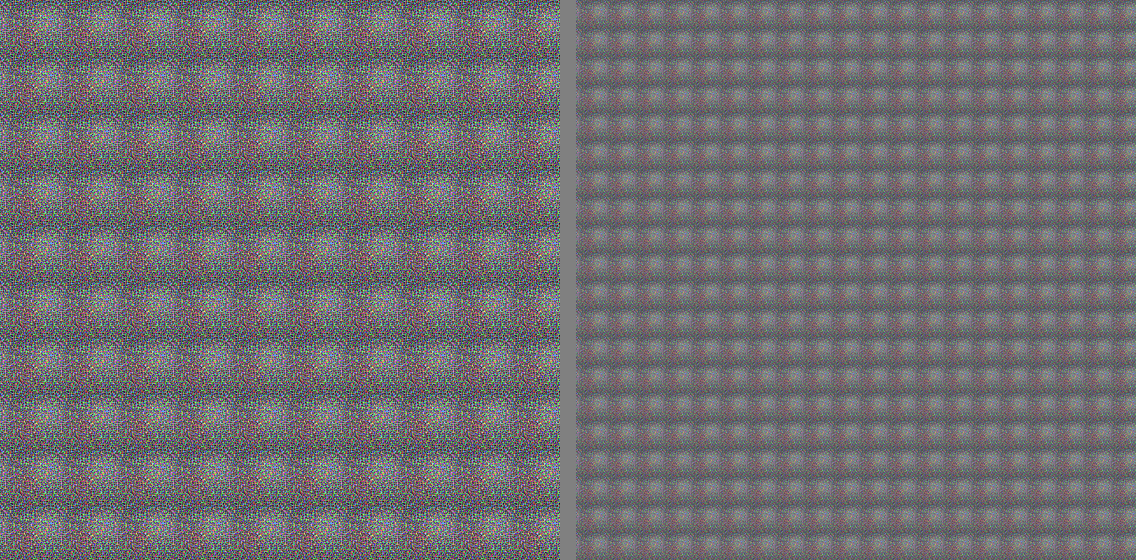
Left, the tile; right, the same tile 2 across and 2 down.
This pattern is drawn by a WebGL 2 fragment shader. Its source:

```glsl
#version 300 es
precision highp float;
// Fine multicoloured grain that repeats ten times across and ten times down.
// Each colour channel is its own wrapped cellular noise; layered sines add
// the soft bright spots, dark bands and colour drift inside every repeat.

uniform vec2 u_resolution;
out vec4 fragColor;

const float REPEATS = 10.0;
const float GRAINS = 32.0; // grains along one side of a repeat
const float TAU = 6.28319;

vec2 hash2(vec3 p) {
  p = fract(p * vec3(0.1031, 0.1030, 0.0973));
  p += dot(p, p.yxz + 33.33);
  return fract((p.xx + p.yz) * p.zy);
}

// Distance to the nearest seed; cells wrap at the edge of a repeat.
float cellular(vec2 p, float seed) {
  vec2 cell = floor(p);
  float nearest = 2.0;
  for (int y = -1; y <= 1; y++) {
    for (int x = -1; x <= 1; x++) {
      vec2 neighbour = cell + vec2(x, y);
      vec2 jitter = hash2(vec3(mod(neighbour, GRAINS) + 71.0, seed));
      nearest = min(nearest, length(neighbour + jitter - p));
    }
  }
  return nearest;
}

// Smooth bump from 0 to 1 that peaks once per repeat.
float wave(float phase, float peak) {
  return 0.5 + 0.5 * cos(TAU * (phase - peak));
}

void main() {
  vec2 repeatUv = fract(gl_FragCoord.xy / u_resolution * REPEATS);

  // Independent grain in red, green and blue
  vec2 p = repeatUv * GRAINS;
  vec3 grain = vec3(cellular(p, 13.0), cellular(p, 47.0), cellular(p, 89.0));
  vec3 color = vec3(0.463, 0.457, 0.472) + (grain - 0.46) * vec3(0.88, 1.0, 0.94);

  // Bright spots and dark horizontal bands
  float spot = wave(repeatUv.x, 0.85) * wave(repeatUv.y, 0.64);
  float band = pow(wave(repeatUv.y, 0.95), 3.0);
  color += 0.10 * (spot - 0.25) - 0.06 * (band - 0.31);

  // Reddish patches against a cooler teal drift
  float warmth = wave(repeatUv.x, 0.5) * wave(repeatUv.y, 0.35) - 0.25;
  color += warmth * vec3(0.05, -0.04, -0.03);

  fragColor = vec4(clamp(color, 0.0, 1.0), 1.0);
}
```
